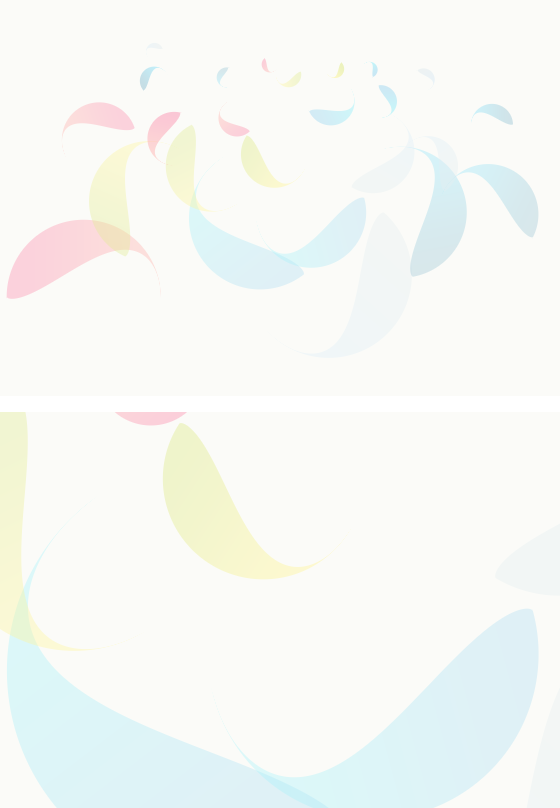
Top, the full canvas; bottom, a detail of the centre.
This background is drawn by a WebGL 2 fragment shader. Its source:

```glsl
#version 300 es
precision highp float;
// Translucent curved petals scattered over warm white: large and pale in front,
// small and stronger towards the top. Each petal is a disc cut by an S-shaped
// inner edge, placed by golden-ratio steps with a little hashed jitter.

#define PETALS 25
#define PAPER vec3(0.984, 0.986, 0.973)
#define MIN_RADIUS 0.02
#define RADIUS_RANGE 0.19
#define TOP_HEIGHT 0.83
#define FRONT_DROP 0.58
#define LIFT 0.2
#define JITTER 0.07
#define FRONT_ALPHA 0.38
#define CENTRE_X 0.515

uniform vec2 u_resolution;
out vec4 fragColor;

// Gradient ends per hue: mist, pink, cyan, blue, lemon
const vec3 LOBE_FROM[5] = vec3[5](
  vec3(0.87, 0.93, 0.97), vec3(1.00, 0.70, 0.68), vec3(0.66, 0.95, 0.98),
  vec3(0.60, 0.90, 0.98), vec3(1.00, 0.96, 0.62));
const vec3 LOBE_TO[5] = vec3[5](
  vec3(0.90, 0.93, 0.94), vec3(0.98, 0.55, 0.68), vec3(0.70, 0.87, 0.95),
  vec3(0.62, 0.78, 0.84), vec3(0.88, 0.92, 0.58));

float hash(float n) {
  return fract(sin(n * 12.9898 + 4.1) * 43758.5);
}

// Approximate signed distance to a unit petal: sharp tip at x = -1, round lobe at x = 1
float petalDistance(vec2 p) {
  float arc = sqrt(max(1.0 - p.x * p.x, 0.001));
  float taper = 0.43 - 0.55 * p.x;
  float slope = -p.x / arc * taper - 0.55 * arc;
  float inner = (arc * taper - p.y) / sqrt(1.0 + slope * slope);
  return max(length(p) - 1.0, inner);
}

// Centre of a petal in units of canvas height; nearness runs from 0 (back) to 1 (front)
vec2 petalCentre(float id, float nearness, float aspect) {
  float across = fract(0.64 - id * 0.618034) - 0.5;
  float spread = 0.36 + 0.14 * nearness
               + 0.9 * nearness * nearness * (1.0 - nearness);
  float height = TOP_HEIGHT - FRONT_DROP * pow(nearness, 1.4)
               + LIFT * nearness * fract(id * 0.22);
  vec2 jitter = vec2(hash(id + 0.3), hash(id + 0.7)) - 0.5;
  return vec2(CENTRE_X * aspect + 2.0 * spread * across, height)
       + JITTER * jitter * vec2(0.5, 1.6 - nearness);
}

void main() {
  vec2 uv = gl_FragCoord.xy / u_resolution.y;
  float aspect = u_resolution.x / u_resolution.y;
  vec3 color = PAPER;

  // Paint from the largest petal to the smallest
  for (int i = 0; i < PETALS; i++) {
    float id = float(i);
    float nearness = 1.0 - id / float(PETALS - 1);
    float radius = MIN_RADIUS + RADIUS_RANGE * nearness * nearness;

    // Local frame: y points out of the bulge, x runs from tip to lobe
    float angle = -0.87 + 2.4 * id + 0.6 * (hash(id + 0.1) - 0.5);
    vec2 bulge = vec2(cos(angle), sin(angle));
    vec2 along = vec2(bulge.y, -bulge.x) * (hash(id + 0.5) < 0.5 ? -1.0 : 1.0);
    vec2 offset = (uv - petalCentre(id, nearness, aspect)) / radius;
    vec2 p = vec2(dot(offset, along), dot(offset, bulge) + 0.35);

    // Pixel-wide edge, soft gradient from one side to the other
    float cover = clamp(0.5 - petalDistance(p) * radius * u_resolution.y, 0.0, 1.0);
    int hue = (i + 2 * (i / 5)) % 5;
    float shade = smoothstep(-1.0, 1.0, p.x);
    vec3 tint = mix(LOBE_FROM[hue], LOBE_TO[hue], shade);
    float backAlpha = 0.35 + 0.4 * hash(id + 0.9);
    float alpha = mix(backAlpha, FRONT_ALPHA, smoothstep(0.2, 0.8, nearness));
    color = mix(color, tint, alpha * cover);
  }

  fragColor = vec4(color, 1.0);
}
```
